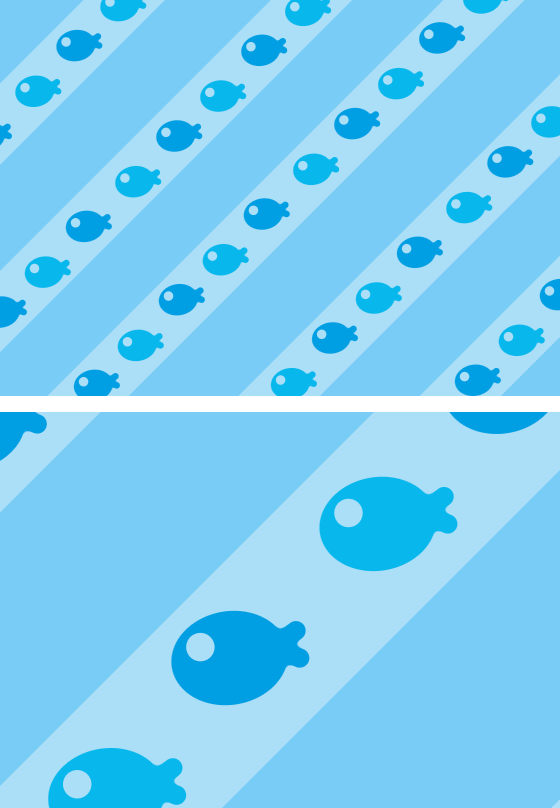
Top, the full canvas; bottom, a detail of the centre.
Reproduce this pattern procedurally as a Shadertoy shader.

```glsl
// Diagonal pale ribbons on sky blue, each carrying a row of small fish.
// Fish alternate dark and light in pairs; every third pair leaves a wider gap.
// Shapes are distance functions in a layout 768 units wide, with y pointing down.

const float LAYOUT_WIDTH = 768.0;
const float RIBBON_WIDTH = 111.5;   // measured along x

const vec3 SKY    = vec3(0.47, 0.80, 0.96);
const vec3 RIBBON = vec3(0.67, 0.87, 0.97);
const vec3 CYAN   = vec3(0.03, 0.72, 0.93);
const vec3 BLUE   = vec3(0.00, 0.62, 0.89);

const vec2 PAIR_STEP  = vec2(-116.5, 117.5);  // one pair to the next
const vec2 GROUP_GAP  = vec2(-7.5, 6.5);      // extra space after three pairs
const vec2 LIGHT_STEP = vec2(-56.3, 62.7);    // dark fish to its light partner

// Per ribbon: anchor of a dark fish (xy) and the ribbon's upper edge, x + y (z)
const vec3 RIBBONS[5] = vec3[5](
    vec3(-20.0, 186.5, 114.5),
    vec3(117.0, 310.5, 371.5),
    vec3(361.0, 293.5, 608.0),
    vec3(571.0, 346.0, 870.0),
    vec3(767.0, 404.0, 1118.5));

float smoothMin(float a, float b, float k) {
    float h = max(k - abs(a - b), 0.0) / k;
    return min(a, b) - 0.25 * h * h * k;
}

float capsule(vec2 p, vec2 a, vec2 b, float radius) {
    vec2 ab = b - a;
    float t = clamp(dot(p - a, ab) / dot(ab, ab), 0.0, 1.0);
    return length(p - a - ab * t) - radius;
}

float ellipse(vec2 p, vec2 radii, float angle) {
    float c = cos(angle), s = sin(angle);
    vec2 q = vec2(c * p.x + s * p.y, c * p.y - s * p.x);
    return (length(q / radii) - 1.0) * min(radii.x, radii.y);
}

// Tilted oval body blended into a two-lobed tail
float fishShape(vec2 p) {
    float body = ellipse(p, vec2(26.8, 21.4), -0.17);
    vec2 root = vec2(20.0, -5.0);
    float upperLobe = capsule(p, root, vec2(30.3, -12.5), 4.4);
    float lowerLobe = capsule(p, root, vec2(32.0, 0.0), 4.4);
    return smoothMin(body, smoothMin(upperLobe, lowerLobe, 4.0), 3.0);
}

float coverage(float dist, float pixel) {
    return clamp(0.5 - dist / pixel, 0.0, 1.0);
}

vec3 paintFish(vec3 under, vec2 p, vec3 skin, float pixel) {
    vec3 color = mix(under, skin, coverage(fishShape(p), pixel));
    float eye = length(p - vec2(-13.4, -5.0)) - 6.5;
    return mix(color, RIBBON, coverage(eye, pixel));
}

vec3 paintRow(vec3 under, vec2 p, vec2 anchor, float pixel) {
    vec3 color = under;
    for (int i = -3; i <= 2; i++) {
        float pair = float(i);
        vec2 q = p - anchor - pair * PAIR_STEP - floor(pair / 3.0) * GROUP_GAP;
        color = paintFish(color, q, BLUE, pixel);
        color = paintFish(color, q - LIGHT_STEP, CYAN, pixel);
    }
    return color;
}

void mainImage(out vec4 fragColor, in vec2 fragCoord) {
    float pixel = LAYOUT_WIDTH / iResolution.x;
    vec2 p = vec2(fragCoord.x, iResolution.y - fragCoord.y) * pixel;

    vec3 color = SKY;
    for (int i = 0; i < 5; i++) {
        vec3 ribbon = RIBBONS[i];
        float across = p.x + p.y - ribbon.z - 0.5 * RIBBON_WIDTH;
        float dist = (abs(across) - 0.5 * RIBBON_WIDTH) * 0.7071;
        if (dist > pixel) continue;
        color = mix(color, RIBBON, coverage(dist, pixel));
        color = paintRow(color, p, ribbon.xy, pixel);
    }
    fragColor = vec4(color, 1.0);
}
```
